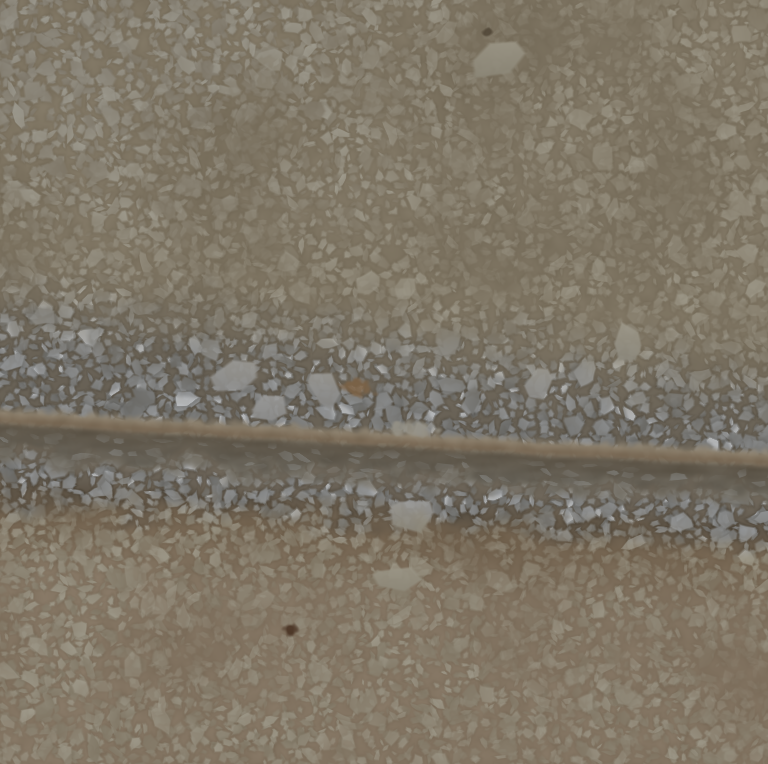
This texture is drawn by a Shadertoy shader. Its source:

```glsl
vec2 hash2(vec2 p) {
    vec3 q = fract(vec3(p.xyx) * vec3(0.1031, 0.1030, 0.0973));
    q += dot(q, q.yzx + 33.33);
    return fract((q.xx + q.yz) * q.zy);
}

float gradientDot(vec2 cell, vec2 offset) {
    return dot(hash2(cell + 71.0) * 2.0 - 1.0, offset);
}

float gradientNoise(vec2 p) {
    vec2 i = floor(p), f = p - i;
    vec2 u = f * f * f * (f * (f * 6.0 - 15.0) + 10.0);
    vec2 e = vec2(1.0, 0.0);
    return mix(mix(gradientDot(i, f), gradientDot(i + e, f - e), u.x),
               mix(gradientDot(i + e.yx, f - e.yx), gradientDot(i + 1.0, f - 1.0), u.x), u.y);
}

mat2 rotation(float a) {
    return mat2(cos(a), sin(a), -sin(a), cos(a));
}

// Irregular convex chip of about unit radius, cut by six random planes
float chipDistance(vec2 q, vec2 seed) {
    float d = -1.0;
    for (int k = 0; k < 6; k++) {
        vec2 r = hash2(seed + float(k) * 7.3);
        float a = 1.047 * (float(k) + 0.7 * r.x);
        d = max(d, dot(q, vec2(cos(a), sin(a))) - mix(0.6, 1.0, r.y));
    }
    return d;
}

// Scattered chips: x is coverage, y is tone, z is the shadow around them
vec3 chipLayer(vec2 p, float cells, float density) {
    vec2 g = p * cells, base = floor(g);
    vec3 result = vec3(0.0);
    for (int j = -1; j <= 1; j++)
    for (int i = -1; i <= 1; i++) {
        vec2 id = base + vec2(i, j);
        vec2 seed = id + cells * 3.0 + 20.0;
        vec2 place = hash2(seed), shape = hash2(seed + 131.0), look = hash2(seed + 257.0);
        float size = mix(0.32, 0.60, shape.x);
        vec2 q = rotation(look.x * 6.283) * (g - id - 0.15 - 0.7 * place);
        q /= size * vec2(1.0, mix(0.42, 0.95, shape.y));
        float d = chipDistance(q, seed) * size * 0.7;
        float soft = 0.0016 * cells, present = step(look.y, density);
        float cover = (1.0 - smoothstep(-soft, soft, d)) * present;
        float facet = 0.14 * clamp(q.y + 0.5 * q.x, -1.0, 1.0);
        result.xy = mix(result.xy, vec2(1.0, fract(look.y * 37.0 + place.x) + facet), cover);
        result.z = max(result.z, present * (1.0 - smoothstep(0.0, 0.0045 * cells, d)));
    }
    return result;
}

float spot(vec2 p, vec2 centre, vec2 radius) {
    vec2 q = (p - centre) / radius;
    q += 0.9 * vec2(gradientNoise(p * 90.0), gradientNoise(p * 90.0 + 31.0));
    return 1.0 - smoothstep(0.5, 1.2, length(q));
}

void mainImage(out vec4 fragColor, in vec2 fragCoord) {
    vec2 p = fragCoord / iResolution.xy;
    float height = p.y - (0.457 - 0.062 * p.x + 0.006 * p.x * p.x)
                 + 0.003 * gradientNoise(vec2(p.x * 9.0, 2.0));
    float depth = -height;
    float cloud = gradientNoise(p * 5.0 + 3.0);
    float ragged = 0.035 * gradientNoise(p * vec2(14.0, 25.0)) + 0.02 * gradientNoise(p * 50.0);

    // Zones of cool exposed chips, shaded groove and warm ground
    float above = smoothstep(0.0, 0.006, height);
    float coolAbove = above * (1.0 - smoothstep(0.06, 0.23, height + ragged + 0.05 * p.x));
    float rim = smoothstep(0.035, 0.075, depth + ragged);
    float coolBelow = rim * (1.0 - smoothstep(0.075, 0.14, depth + ragged));
    float cool = max(coolAbove, coolBelow);
    float groove = smoothstep(0.004, 0.018, depth) * (1.0 - rim);
    float upperLeft = above * (1.0 - smoothstep(0.1, 0.8, p.x)) * smoothstep(0.55, 0.95, p.y);

    // Warm binder
    vec3 color = mix(vec3(0.510, 0.452, 0.380), vec3(0.490, 0.452, 0.380), above);
    color += 0.05 * cloud + 0.03 * gradientNoise(p * vec2(60.0, 45.0));
    color = mix(color, vec3(0.395, 0.370, 0.330), cool * 0.85);
    float brown = smoothstep(0.07, 0.10, depth) * (1.0 - smoothstep(0.12, 0.22, depth));
    color -= vec3(0.055, 0.06, 0.065) * brown;

    // Chips from fine to coarse
    vec2 warped = p + 0.004 * vec2(gradientNoise(p * 40.0), gradientNoise(p * 40.0 + 9.0));
    for (int n = 0; n < 4; n++) {
        float cells = 80.0 * pow(0.72, float(n));
        vec3 chip = chipLayer(warped, cells, 0.85 - 0.17 * float(n));
        vec3 warmChip = mix(vec3(0.51, 0.475, 0.405), vec3(0.615, 0.595, 0.535), chip.y);
        warmChip += vec3(-0.005, 0.005, 0.025) * upperLeft;
        vec3 coolChip = mix(vec3(0.43, 0.43, 0.42), vec3(0.60, 0.61, 0.62), chip.y);
        coolChip += 0.12 * smoothstep(0.88, 1.0, chip.y);
        float visible = 0.58 + 0.9 * cloud + 0.18 * upperLeft + 0.7 * gradientNoise(p * 13.0);
        visible = mix(clamp(visible, 0.15, 0.9), 0.9, cool);
        color -= chip.z * (1.0 - chip.x) * mix(0.018, 0.035, cool) * visible;
        color = mix(color, mix(warmChip, coolChip, cool), chip.x * visible);
    }

    // Larger landmark chips: centre, then radii
    vec4 large[8] = vec4[8](
        vec4(0.650, 0.925, 0.036, 0.024), vec4(0.517, 0.242, 0.033, 0.021),
        vec4(0.422, 0.493, 0.022, 0.024), vec4(0.537, 0.326, 0.030, 0.022),
        vec4(0.816, 0.550, 0.020, 0.022), vec4(0.703, 0.497, 0.019, 0.024),
        vec4(0.306, 0.507, 0.034, 0.023), vec4(0.352, 0.467, 0.029, 0.018));
    for (int n = 0; n < 8; n++) {
        vec2 q = (p - large[n].xy) / large[n].zw;
        float d = chipDistance(q, vec2(float(n) * 19.0 + 5.0, 43.0));
        vec3 tint = mix(vec3(0.58, 0.56, 0.50), vec3(0.575, 0.575, 0.57), cool);
        color = mix(color, tint + 0.03 * q.y, 0.9 * (1.0 - smoothstep(-0.1, 0.1, d)));
    }

    // Shaded groove with flattened, submerged flecks
    vec3 fleck = chipLayer(vec2(warped.x, height * 2.0 + 2.0), 36.0, 0.8);
    vec3 shade = mix(vec3(0.355, 0.325, 0.275), vec3(0.385, 0.37, 0.335), smoothstep(0.01, 0.06, depth));
    shade += 0.05 * gradientNoise(p * vec2(22.0, 90.0));
    shade = mix(shade, vec3(0.49, 0.49, 0.475), fleck.x * clamp(fleck.y, 0.0, 1.0) * smoothstep(0.012, 0.03, depth) * 0.75);
    color = mix(color, shade, groove * 0.92);

    // Tan lip with a pale, crumbling upper edge
    float crumble = 0.009 * gradientNoise(vec2(p.x * 70.0, p.y * 35.0));
    float lip = smoothstep(-0.014, -0.005, height)
              * (1.0 - smoothstep(0.001, 0.014, height + crumble));
    vec3 lipColor = mix(vec3(0.47, 0.405, 0.325), vec3(0.565, 0.52, 0.445), smoothstep(-0.009, 0.008, height));
    color = mix(color, lipColor + 0.05 * gradientNoise(p * 55.0), lip * 0.88);
    color = mix(color, vec3(0.59, 0.575, 0.53), 0.85 * spot(p, vec2(0.535, 0.439), vec2(0.036, 0.010)));

    // Rust chip and dark specks
    color = mix(color, vec3(0.49, 0.385, 0.27), 0.85 * spot(p, vec2(0.466, 0.493), vec2(0.021, 0.013)));
    color = mix(color, vec3(0.27, 0.18, 0.12), 0.85 * spot(p, vec2(0.378, 0.176), vec2(0.011, 0.010)));
    color = mix(color, vec3(0.30, 0.26, 0.20), 0.8 * spot(p, vec2(0.635, 0.957), vec2(0.007, 0.006)));

    fragColor = vec4(clamp(color, 0.0, 1.0), 1.0);
}
```
